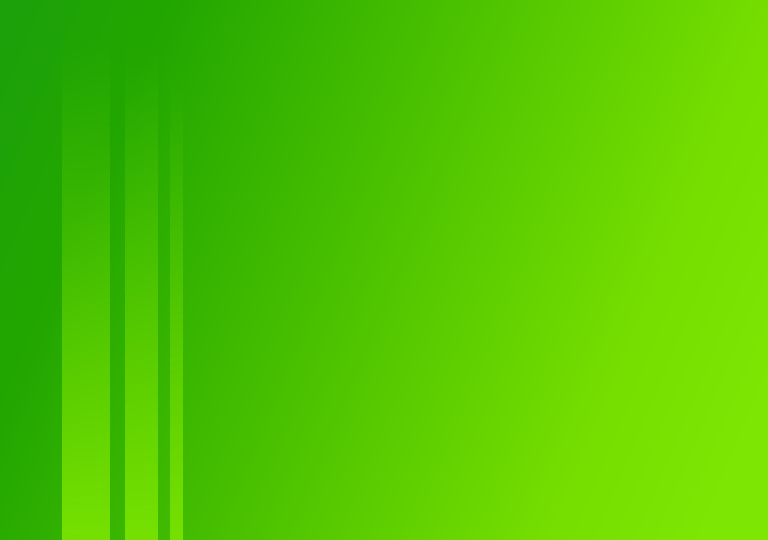
This background is drawn by a Shadertoy shader. Its source:

```glsl
// Diagonal ramp from deep green to lime
vec3 diagonalRamp(float t) {
    vec3 color = mix(vec3(0.11, 0.63, 0.04), vec3(0.13, 0.65, 0.0), smoothstep(0.0, 0.22, t));
    color = mix(color, vec3(0.46, 0.87, 0.0), clamp((t - 0.22) / 0.78, 0.0, 1.0));
    return mix(color, vec3(0.49, 0.90, 0.01), clamp((t - 1.0) / 0.2, 0.0, 1.0));
}

// Antialiased coverage of a vertical band
float band(float x, float left, float right, float pixel) {
    float inside = min(x - left, right - x);
    return clamp(inside / pixel + 0.5, 0.0, 1.0);
}

void mainImage(out vec4 fragColor, in vec2 fragCoord) {
    vec2 uv = fragCoord / iResolution.xy;
    float pixel = 1.0 / iResolution.x;
    float depth = 1.0 - uv.y;

    // Background, tilted so the light grows toward the lower right
    vec3 color = diagonalRamp(uv.x + 0.295 * depth);

    // Three bars of shrinking width: left edge, right edge, top of the fade
    vec3 bars[3] = vec3[3](
        vec3(0.0807, 0.1432, 0.07),
        vec3(0.1628, 0.2057, 0.08),
        vec3(0.2214, 0.2383, 0.14)
    );
    for (int i = 0; i < 3; i++) {
        float fade = clamp((depth - bars[i].z) / (1.0 - bars[i].z), 0.0, 1.0);
        float coverage = band(uv.x, bars[i].x, bars[i].y, pixel);
        color = mix(color, vec3(0.46, 0.88, 0.0), coverage * pow(fade, 1.2));
    }

    fragColor = vec4(color, 1.0);
}
```
